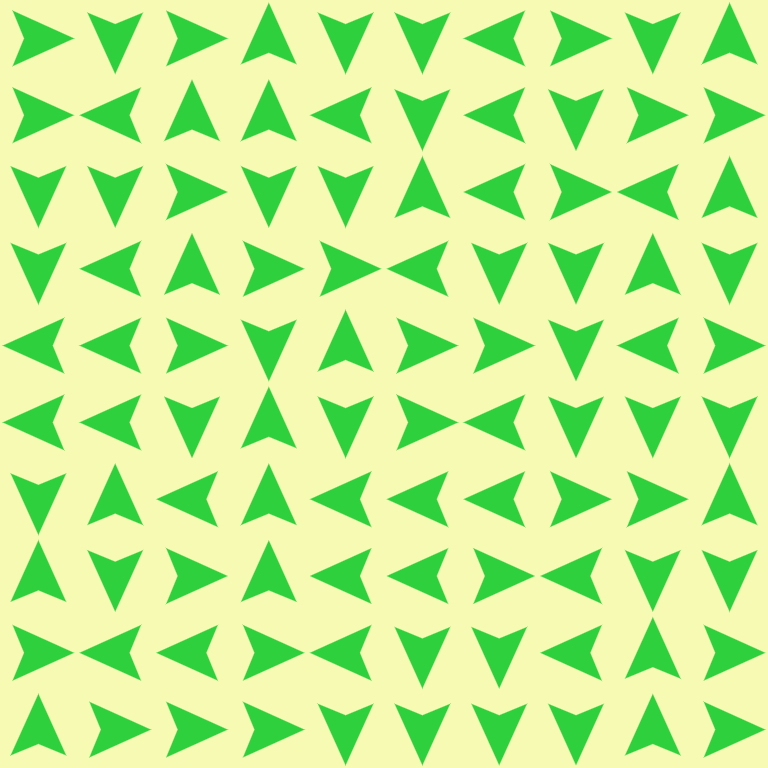
A Shadertoy shader for this pattern:

```glsl
#define CELLS 10.0
#define TIP 0.465
#define TAIL -0.336
#define NOTCH -0.187
#define HALF_WIDTH 0.362
#define EDGE_PIXELS 1.2
#define SEED 7u
#define GROUND vec3(0.97, 0.98, 0.70)
#define ARROW vec3(0.18, 0.82, 0.24)

// Integer hash of a cell
uint hashCell(uvec2 cell) {
    uint h = cell.x * 73856093u ^ cell.y * 19349663u ^ SEED * 83492u;
    h = (h ^ (h >> 16)) * 73244475u;
    h = (h ^ (h >> 15)) * 73244475u;
    return h ^ (h >> 16);
}

// Signed distance to the line through a with the given outward normal
float halfPlane(vec2 p, vec2 a, vec2 normal) {
    return dot(p - a, normalize(normal));
}

// Notched arrowhead pointing up, mirrored about its axis
float arrowDistance(vec2 p) {
    p.x = abs(p.x);
    float flank = halfPlane(p, vec2(0.0, TIP), vec2(TIP - TAIL, HALF_WIDTH));
    float back = halfPlane(p, vec2(0.0, NOTCH), vec2(TAIL - NOTCH, -HALF_WIDTH));
    return max(flank, back);
}

// One of four quarter-turn headings
vec2 turn(vec2 p, uint heading) {
    if ((heading & 1u) != 0u) p = p.yx;
    if ((heading & 2u) != 0u) p.y = -p.y;
    return p;
}

void mainImage(out vec4 fragColor, in vec2 fragCoord) {
    vec2 grid = fragCoord / iResolution.xy * CELLS;
    uvec2 cell = uvec2(mod(floor(grid), CELLS));
    vec2 p = turn(fract(grid) - 0.5, hashCell(cell) >> 9);

    // Antialiased fill
    float softness = EDGE_PIXELS * CELLS / iResolution.y;
    float coverage = clamp(0.5 - arrowDistance(p) / softness, 0.0, 1.0);
    fragColor = vec4(mix(GROUND, ARROW, coverage), 1.0);
}
```
